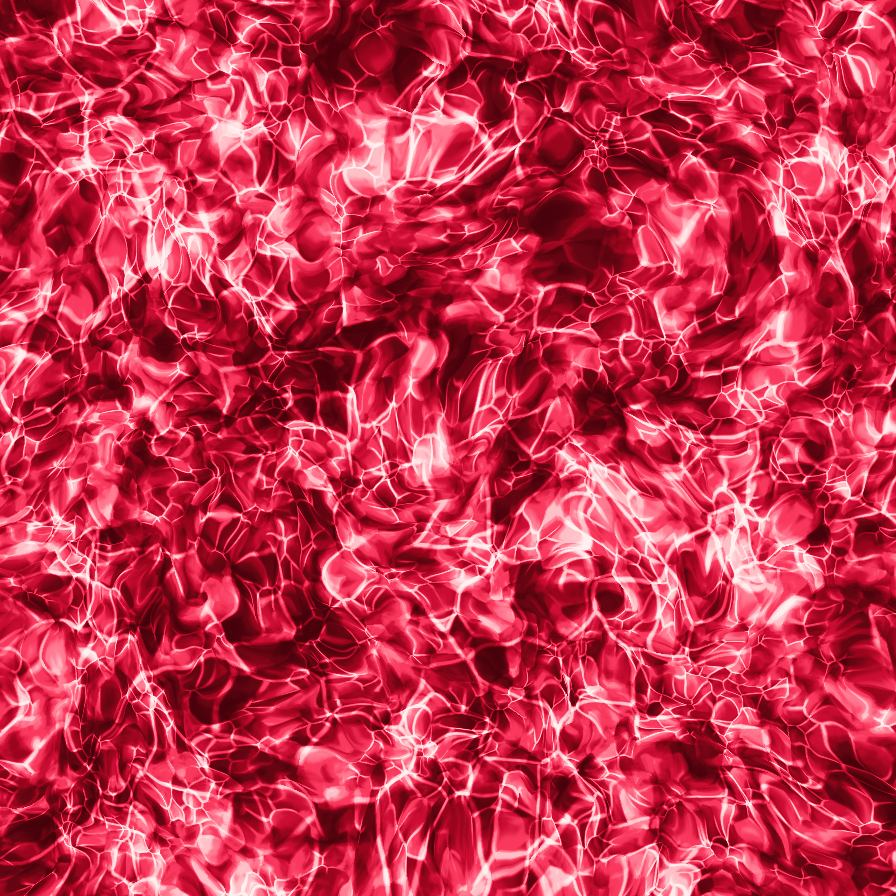
A three.js fragment shader for this texture:

```glsl
varying vec2 vUv;

vec2 hash2(vec2 p) {
  return fract(sin(vec2(dot(p, vec2(127.1, 311.7)), dot(p, vec2(269.5, 183.3)))) * 43758.5453);
}

float noise(vec2 p) {
  vec2 i = floor(p), f = fract(p);
  f = f * f * (3.0 - 2.0 * f);
  return mix(mix(hash2(i).x, hash2(i + vec2(1.0, 0.0)).x, f.x),
             mix(hash2(i + vec2(0.0, 1.0)).x, hash2(i + 1.0).x, f.x), f.y);
}

float fbm(vec2 p) {
  float sum = 0.0, amp = 0.5;
  for (int i = 0; i < 4; i++) {
    sum += amp * noise(p);
    p = mat2(1.6, 1.2, -1.2, 1.6) * p + 17.3;
    amp *= 0.5;
  }
  return sum / 0.9375;
}

vec2 warp(vec2 p, float freq, float amount) {
  return p + amount * (vec2(noise(p * freq + 3.7), noise(p * freq + 41.2)) - 0.5);
}

// Flat tone plus a random tilt across one crystal face
float facetTone(vec2 id, vec2 offset) {
  vec2 h = hash2(id + 71.0);
  float angle = 6.2832 * h.y;
  return (h.x - 0.5) * 2.0 + 1.7 * dot(offset, vec2(cos(angle), sin(angle)));
}

// x: face tone, y: distance to the nearest face border
vec2 crystals(vec2 p) {
  vec2 cell = floor(p), nearId = cell, nextId = cell;
  vec2 nearOff = vec2(4.0), nextOff = vec2(5.0);
  for (int y = -1; y <= 1; y++) {
    for (int x = -1; x <= 1; x++) {
      vec2 id = cell + vec2(float(x), float(y));
      vec2 off = id + hash2(id) - p;
      if (dot(off, off) < dot(nearOff, nearOff)) {
        nextOff = nearOff; nextId = nearId;
        nearOff = off; nearId = id;
      } else if (dot(off, off) < dot(nextOff, nextOff)) {
        nextOff = off; nextId = id;
      }
    }
  }
  float border = dot(0.5 * (nearOff + nextOff), normalize(nextOff - nearOff));
  float tone = facetTone(nearId, nearOff);
  float seam = 0.5 * (tone + facetTone(nextId, nextOff));
  return vec2(mix(seam, tone, smoothstep(0.0, 0.07, border)), border);
}

vec3 rubyRamp(float t) {
  vec3 c = mix(vec3(0.27, 0.005, 0.04), vec3(0.39, 0.02, 0.07), smoothstep(0.0, 0.08, t));
  c = mix(c, vec3(0.60, 0.02, 0.11), smoothstep(0.08, 0.23, t));
  c = mix(c, vec3(0.80, 0.05, 0.20), smoothstep(0.23, 0.46, t));
  c = mix(c, vec3(0.98, 0.22, 0.37), smoothstep(0.46, 0.70, t));
  c = mix(c, vec3(1.0, 0.48, 0.57), smoothstep(0.74, 0.89, t));
  c = mix(c, vec3(1.0, 0.75, 0.78), smoothstep(0.89, 0.95, t));
  return mix(c, vec3(1.0, 0.94, 0.94), smoothstep(0.96, 1.0, t));
}

void main() {
  vec2 p = warp(vUv, 6.0, 0.08);
  p = warp(p, 26.0, 0.026);
  vec2 rough = warp(p, 60.0, 0.013);

  // Broad light and shadow, then fine mineral grain
  float tone = (fbm(vUv * 5.0 + 9.0) - 0.5) * 2.6;
  tone += (fbm(rough * 48.0) - 0.5) * 2.6;

  // Crystal faces from large to small, with patchy bright rims
  float scale = 12.0;
  for (int i = 0; i < 3; i++) {
    vec2 shift = vec2(13.7, 29.1) * float(i);
    vec2 face = crystals(mix(p, rough, 0.4 * float(i)) * scale + shift);
    float glint = smoothstep(0.45, 0.75, noise(p * scale * 0.8 + shift + 5.0));
    float rim = 1.0 - smoothstep(0.01, 0.05 + 0.03 * float(i), face.y);
    tone += 0.5 * face.x + 1.5 * rim * glint;
    scale *= 2.1;
  }

  // Thin curled splinters and dark crevices
  float splinter = 1.0 - abs(2.0 * noise(rough * 34.0 + 60.0) - 1.0);
  tone += 1.1 * pow(splinter, 9.0) * smoothstep(0.35, 0.7, noise(p * 17.0 + 8.0));
  float crevice = 1.0 - abs(2.0 * noise(rough * 20.0 + 90.0) - 1.0);
  tone -= 1.2 * pow(crevice, 6.0) * smoothstep(0.4, 0.75, noise(p * 9.0 + 33.0));

  gl_FragColor = vec4(rubyRamp(1.0 / (1.0 + exp(-1.75 * (tone - 0.12)))), 1.0);
}
```
